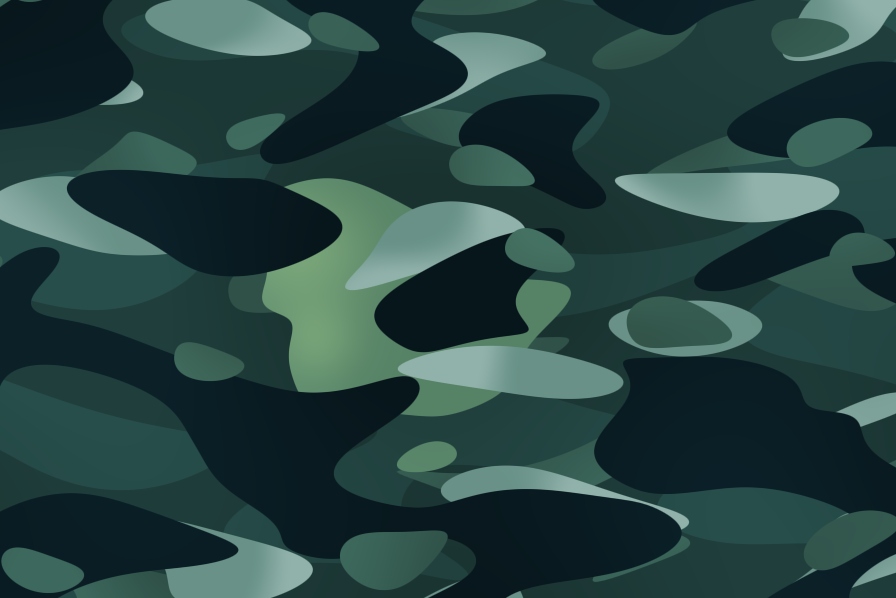
Reproduce this pattern procedurally as a Shadertoy shader.

```glsl
// Layered woodland camouflage: smooth flowing blobs in teal, moss and mist with a soft green glow.

const float TAU = 6.28319;
const int WAVES = 8;

const vec3 NIGHT = vec3(0.035, 0.105, 0.13);
const vec3 TEAL  = vec3(0.12, 0.24, 0.23);
const vec3 MOSS  = vec3(0.21, 0.36, 0.32);
const vec3 FERN  = vec3(0.37, 0.56, 0.44);
const vec3 LIME  = vec3(0.52, 0.69, 0.50);
const vec3 SAGE  = vec3(0.41, 0.57, 0.53);
const vec3 MIST  = vec3(0.57, 0.70, 0.67);

float hash(float n) {
    return fract(sin(n * 12.9898) * 43758.5);
}

float hash2(vec2 cell, float seed) {
    return hash(dot(cell, vec2(1.37, 7.91)) + seed);
}

// Sum of sines in spread directions: mean 0, deviation 1, wavelength about 1
float waveField(vec2 p, float seed) {
    float sum = 0.0;
    for (int i = 0; i < WAVES; i++) {
        float n = float(i) + seed;
        float angle = 0.5 * TAU * (float(i) + hash(n)) / float(WAVES);
        float freq = mix(3.6, 7.8, hash(n + 31.0));
        sum += sin(dot(p, vec2(cos(angle), sin(angle))) * freq + TAU * hash(n + 57.0));
    }
    return sum / sqrt(0.5 * float(WAVES));
}

// Bends the plane so that blobs gain lobes and tapered tips
vec2 bend(vec2 p, float amount, float seed) {
    return p + amount * sin(p.yx * vec2(5.1, 4.3) + seed);
}

// Wide blobs that rise slightly to the right
float blobField(vec2 p, vec2 scale, float seed) {
    vec2 sheared = vec2(p.x, p.y - 0.05 * p.x);
    return waveField(bend(sheared * scale, 0.14, seed), seed);
}

// Scattered rounded leaves, one per chosen cell; positive inside
float leafField(vec2 p, vec2 cellSize, float share, float seed) {
    vec2 q = p + 0.012 * sin(p.yx * vec2(27.0, 21.0) + seed);
    vec2 home = floor(q / cellSize);
    float best = -1.0;
    for (int y = -1; y <= 1; y++) {
        for (int x = -1; x <= 1; x++) {
            vec2 cell = home + vec2(x, y);
            vec2 jitter = vec2(hash2(cell, seed), hash2(cell, seed + 11.0));
            vec2 d = q - (cell + mix(vec2(0.2), vec2(0.8), jitter)) * cellSize;
            float tilt = mix(-0.25, 0.4, hash2(cell, seed + 23.0));
            d = mat2(cos(tilt), -sin(tilt), sin(tilt), cos(tilt)) * d;
            vec2 radius = vec2(0.30, 0.22) * cellSize * mix(0.6, 1.3, hash2(cell, seed + 37.0));
            d.y *= 1.0 + 0.3 * d.x / radius.x;
            float inside = 1.0 - length(d / radius);
            if (hash2(cell, seed + 53.0) < share) best = max(best, inside);
        }
    }
    return best;
}

// Antialiased coverage of the region where the value is positive
float cover(float value) {
    float w = 0.6 * fwidth(value) + 1e-5;
    return smoothstep(-w, w, value);
}

// Soft round falloff
float glow(vec2 p, vec2 center, vec2 radius) {
    vec2 d = (p - center) / radius;
    return exp(-dot(d, d));
}

// Gentle brightness drift inside one colour
vec3 shade(vec3 color, float drift, float strength) {
    return color * (1.0 + strength * clamp(drift, -1.5, 1.5));
}

void mainImage(out vec4 fragColor, in vec2 fragCoord) {
    vec2 p = fragCoord / iResolution.y;
    vec2 center = vec2(0.44 * iResolution.x / iResolution.y, 0.47);
    float light = glow(p, center, vec2(0.40, 0.27));
    float drift = waveField(p * 1.3, 900.0);
    float driftFine = waveField(p * 2.6, 950.0);

    // Teal ground with faint broad patches
    float patches = cover(blobField(p, vec2(2.0, 4.2), 100.0) - 0.3);
    vec3 color = shade(TEAL * mix(0.92, 1.15, patches), drift, 0.07);

    // Moss blobs
    float moss = blobField(p, vec2(2.3, 4.8), 200.0) - 1.05;
    color = mix(color, shade(MOSS, driftFine, 0.08), cover(moss));

    // Bright clearing with blurred highlights
    float clearing = 0.66 - length((p - center) / vec2(0.38, 0.26))
                   + 0.2 * blobField(p, vec2(2.3, 4.6), 300.0);
    float spots = glow(p, center + vec2(-0.16, 0.11), vec2(0.12, 0.10))
                + 0.8 * glow(p, center + vec2(-0.13, -0.04), vec2(0.07));
    vec3 fern = mix(shade(FERN, drift, 0.06), LIME, min(0.75 * spots, 1.0));
    color = mix(color, fern, cover(clearing));

    // Pale streaks, sage to mist
    float pale = blobField(p, vec2(2.0, 4.6), 400.0) - 1.0;
    vec3 paleColor = mix(SAGE, MIST, smoothstep(-0.6, 0.9, driftFine + 0.5 * light));
    color = mix(color, paleColor, cover(pale));

    // Night shapes, sparser in the clearing
    float night = blobField(p, vec2(2.15, 4.6), 500.0) - 0.3 - 0.4 * light;
    color = mix(color, shade(NIGHT, drift, 0.12), cover(night));

    // Moss leaves on top
    float leaves = leafField(p, vec2(0.25, 0.165), 0.36, 6.0);
    color = mix(color, shade(mix(MOSS, FERN, 0.3 * light), driftFine, 0.09), cover(leaves));

    fragColor = vec4(color, 1.0);
}
```
